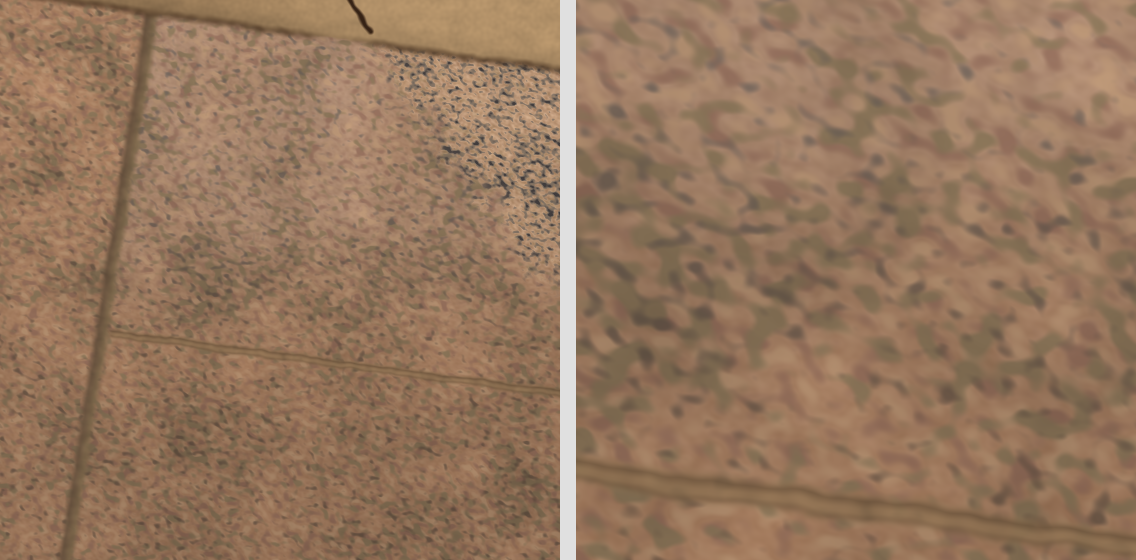
Left: the whole. Right: its middle third, enlarged.
Give the GLSL for this texture, as a WebGL 1 fragment shader.

```glsl
precision highp float;
// Speckled pink granite paving with soft joints, a pale kerb and a glossy patch.
uniform vec2 u_resolution;

vec2 hash2(vec2 p) {
  p = vec2(dot(p, vec2(127.1, 311.7)), dot(p, vec2(269.5, 183.3)));
  return fract(sin(p) * 43758.5453) * 2.0 - 1.0;
}

// Gradient noise, roughly -0.7 to 0.7
float noise(vec2 p) {
  vec2 i = floor(p), f = fract(p);
  vec2 w = f * f * f * (f * (f * 6.0 - 15.0) + 10.0);
  float a = dot(hash2(i), f);
  float b = dot(hash2(i + vec2(1.0, 0.0)), f - vec2(1.0, 0.0));
  float c = dot(hash2(i + vec2(0.0, 1.0)), f - vec2(0.0, 1.0));
  float d = dot(hash2(i + vec2(1.0, 1.0)), f - vec2(1.0, 1.0));
  return mix(mix(a, b, w.x), mix(c, d, w.x), w.y);
}

// Soft band around a signed distance
float band(float d, float halfWidth, float blur) {
  return 1.0 - smoothstep(halfWidth - blur, halfWidth + blur, abs(d));
}

float segment(vec2 p, vec2 a, vec2 b) {
  vec2 ab = b - a;
  return length(p - a - ab * clamp(dot(p - a, ab) / dot(ab, ab), 0.0, 1.0));
}

vec3 granite(vec2 uv, float gloss, float grey) {
  // Grains lean down to the right
  vec2 g = vec2(0.9 * uv.x - 0.43 * uv.y, 0.43 * uv.x + 0.9 * uv.y);
  float cloud = noise(uv * 7.0) + 0.8 * noise(uv * 17.0 + 5.0);
  float coarse = noise(g * vec2(48.0, 68.0));
  float medium = noise(g * vec2(72.0, 106.0) + 31.0);
  float fine = noise(g * vec2(125.0, 175.0) + 63.0);
  float tint = noise(g * vec2(55.0, 80.0) + 90.0);
  float olive = noise(g * vec2(58.0, 78.0) + 140.0) + 0.3 * cloud;

  // Feldspar, from peach to dull rose, with olive-grey quartz between
  vec3 col = mix(vec3(0.615, 0.465, 0.355), vec3(0.62, 0.50, 0.415), grey);
  col += 0.04 * (coarse + fine);
  col = mix(col, vec3(0.67, 0.54, 0.42), 0.75 * smoothstep(0.0, 0.4, tint));
  col = mix(col, vec3(0.51, 0.375, 0.315), 0.75 * smoothstep(0.02, 0.4, -tint));
  col = mix(col, vec3(0.49, 0.42, 0.315), 0.85 * smoothstep(0.0, 0.34, olive));

  // Dark mineral flecks gather in clouds
  float fleck = medium + 0.5 * coarse + 0.15 * fine + 0.22 * cloud;
  vec3 dark = mix(vec3(0.37, 0.30, 0.245), vec3(0.39, 0.36, 0.34), grey);
  col = mix(col, dark, 0.8 * smoothstep(0.08, 0.62, fleck));
  col *= 1.0 - 0.13 * cloud;

  // The glossy part shows crisper, paler grains with blue-black flecks
  float crisp = medium + 0.8 * fine + 0.4 * coarse + 0.3 * cloud;
  vec3 shiny = mix(vec3(0.74, 0.60, 0.47), col, 0.4) + 0.15 * fine;
  shiny = mix(shiny, vec3(0.42, 0.38, 0.34), 0.8 * smoothstep(-0.08, 0.22, crisp));
  shiny = mix(shiny, vec3(0.20, 0.19, 0.20), 0.85 * smoothstep(0.2, 0.55, crisp));
  return mix(col, shiny, gloss);
}

void main() {
  vec2 uv = gl_FragCoord.xy / u_resolution;
  float wobble = 0.005 * noise(uv * 14.0) + 0.003 * noise(uv * 55.0);

  // Signed distances to the three edges
  float upright = (uv.x - 0.117 - 0.158 * uv.y) * 0.988 + wobble;
  float cross = (uv.y - 0.405 + 0.134 * (uv.x - 0.195)) * 0.991 + wobble;
  float kerb = (uv.y - 0.977 + 0.14 * (uv.x - 0.27)) * 0.990 + wobble;
  float right = smoothstep(-0.005, 0.005, upright);
  float upper = right * smoothstep(-0.005, 0.005, cross);

  // Slabs
  float diagonal = uv.x - 0.66 + 0.68 * (uv.y - 0.92);
  float patchEdge = diagonal + 0.08 * noise(uv * 13.0) + 0.06 * noise(uv * 40.0);
  float gloss = smoothstep(-0.02, 0.06, patchEdge) * smoothstep(0.42, 0.6, uv.y);
  float grey = upper * smoothstep(0.3, 0.75, uv.y) * (0.8 + 0.6 * noise(uv * 6.0));
  vec3 col = granite(uv, gloss, clamp(grey, 0.0, 1.0));
  col *= mix(0.93, 1.07, smoothstep(0.0, 0.9, uv.y));

  // Joints: a soft upright one and a thinner cross one with dark rims
  float grit = 1.0 + 0.12 * noise(uv * 70.0) + 0.12 * noise(uv * 25.0);
  vec3 mortar = mix(vec3(0.39, 0.31, 0.235), vec3(0.47, 0.39, 0.28),
                    smoothstep(-0.008, 0.01, upright));
  col = mix(col, mortar * grit, 0.9 * band(upright, 0.0115, 0.007));
  float crossMask = band(cross, 0.0075, 0.004) * smoothstep(0.008, 0.02, upright);
  float rim = band(cross - 0.004, 0.002, 0.003) + 0.6 * band(cross + 0.006, 0.002, 0.002);
  vec3 crossCol = mix(vec3(0.54, 0.43, 0.31), vec3(0.40, 0.31, 0.22), 0.8 * min(rim, 1.0));
  col = mix(col, crossCol * grit, 0.85 * crossMask);

  // Kerb: smooth tan stone above a shadowed edge
  vec3 stone = mix(vec3(0.60, 0.48, 0.34), vec3(0.70, 0.57, 0.41), smoothstep(0.2, 0.75, uv.x));
  stone *= 1.0 + 0.10 * noise(uv * vec2(25.0, 40.0)) + 0.06 * noise(uv * 110.0);
  stone *= 0.90 + 0.10 * smoothstep(0.0, 0.05, kerb);
  col = mix(col, stone, smoothstep(-0.003, 0.004, kerb));
  float worn = 1.0 - 0.75 * band(uv.x - 0.61, 0.05, 0.04);
  float shadow = band(kerb, 0.006, 0.006) * worn * (0.8 + 0.6 * noise(uv * 50.0));
  col = mix(col, vec3(0.34, 0.25, 0.17), 0.85 * clamp(shadow, 0.0, 1.0));

  // Crack in the kerb
  float crack = segment(uv + wobble, vec2(0.622, 1.005), vec2(0.662, 0.943));
  col = mix(col, vec3(0.16, 0.09, 0.05), 0.9 * band(crack, 0.004, 0.003));

  gl_FragColor = vec4(col, 1.0);
}
```
